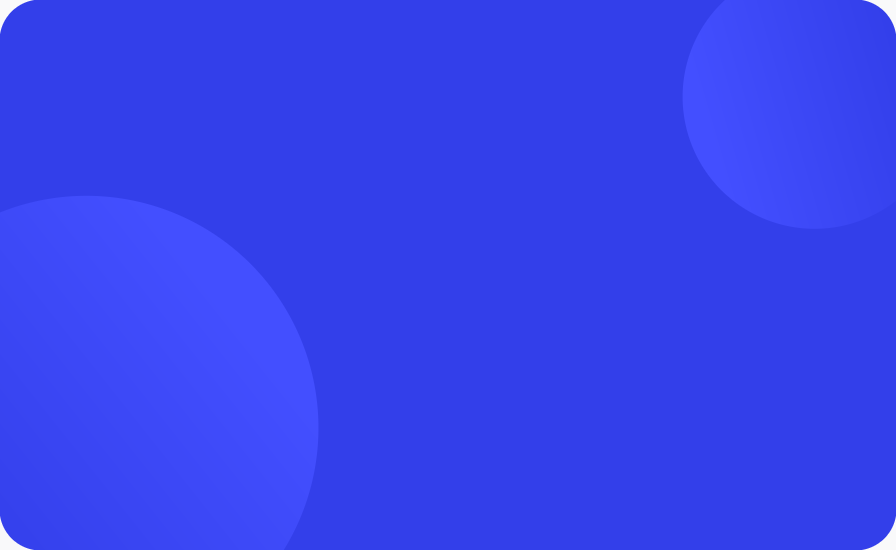
Give the GLSL for this background, as a Shadertoy shader.

```glsl
// A rounded blue panel on a pale page, with two large discs cropped by its edges.
// Each disc is a distance function filled by a linear gradient that fades
// into the panel colour. Lengths are in units of the canvas height.

const vec3 PAGE_COLOR  = vec3(0.975, 0.975, 0.98);
const vec3 PANEL_COLOR = vec3(0.200, 0.247, 0.918);
const vec3 GLOW_COLOR  = vec3(0.263, 0.310, 1.000);

const float CORNER_RADIUS = 0.075;

// Disc centres: the left one from the left edge, the right one from the right edge.
const vec2  LEFT_CENTER  = vec2(0.157, 0.222);
const float LEFT_RADIUS  = 0.422;
const vec2  RIGHT_CENTER = vec2(-0.148, 0.824);
const float RIGHT_RADIUS = 0.240;

// Gradient axes point to the bright side; spans are in disc radii (dark, bright).
const vec2 LEFT_AXIS  = vec2(0.78, 0.62);
const vec2 LEFT_SPAN  = vec2(-0.70, 0.80);
const vec2 RIGHT_AXIS = vec2(-0.96, -0.28);
const vec2 RIGHT_SPAN = vec2(-0.70, 0.85);

// Antialiased coverage of a signed distance, one pixel wide.
float coverage(float dist, float pixel) {
    return clamp(0.5 - dist / pixel, 0.0, 1.0);
}

float roundedBox(vec2 p, vec2 halfSize, float radius) {
    vec2 q = abs(p) - halfSize + radius;
    return length(max(q, 0.0)) + min(max(q.x, q.y), 0.0) - radius;
}

// Strength of the glow colour inside one gradient disc.
float discGlow(vec2 p, float radius, vec2 axis, vec2 span, float pixel) {
    float along = dot(p / radius, normalize(axis));
    float fade = clamp((along - span.x) / (span.y - span.x), 0.0, 1.0);
    return fade * coverage(length(p) - radius, pixel);
}

void mainImage(out vec4 fragColor, in vec2 fragCoord) {
    float pixel = 1.0 / iResolution.y;
    vec2 p = fragCoord * pixel;
    vec2 canvas = vec2(iResolution.x * pixel, 1.0);

    // Discs
    vec2 rightCenter = vec2(canvas.x, 0.0) + RIGHT_CENTER;
    float glow = discGlow(p - LEFT_CENTER, LEFT_RADIUS, LEFT_AXIS, LEFT_SPAN, pixel);
    glow = max(glow, discGlow(p - rightCenter, RIGHT_RADIUS, RIGHT_AXIS, RIGHT_SPAN, pixel));
    vec3 color = mix(PANEL_COLOR, GLOW_COLOR, glow);

    // Panel with rounded corners; the straight sides reach just past the canvas
    vec2 halfSize = 0.5 * canvas + 0.5 * pixel;
    float panel = coverage(roundedBox(p - 0.5 * canvas, halfSize, CORNER_RADIUS), pixel);
    fragColor = vec4(mix(PAGE_COLOR, color, panel), 1.0);
}
```
